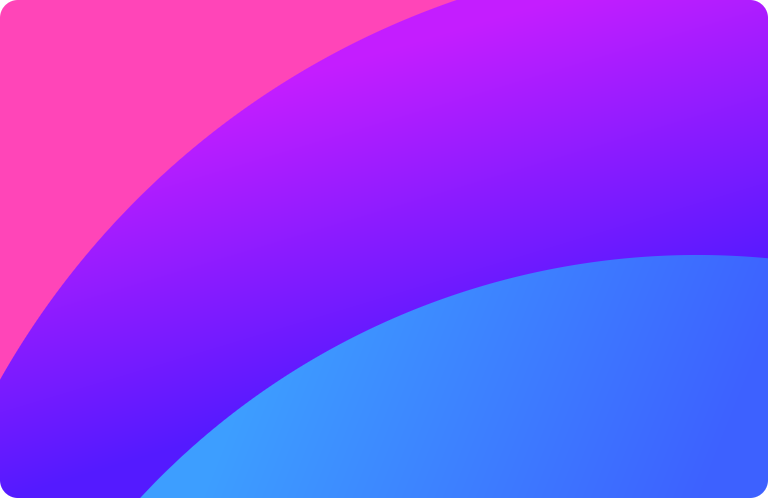
A Shadertoy shader for this background:

```glsl
// Rounded card with a pink field, a violet disc and a blue disc rising from below.
#define VIOLET_CENTER vec2(1.462, -0.588)
#define VIOLET_RADIUS 1.679
#define BLUE_CENTER vec2(1.400, -1.038)
#define BLUE_RADIUS 1.526
#define CORNER_RADIUS 0.036

const vec3 WHITE = vec3(1.0);
const vec3 PINK = vec3(1.0, 0.27, 0.72);
const vec3 MAGENTA = vec3(0.77, 0.115, 1.0);
const vec3 INDIGO = vec3(0.33, 0.10, 1.0);
const vec3 SKY = vec3(0.24, 0.62, 1.0);
const vec3 ROYAL = vec3(0.24, 0.38, 1.0);

float discDistance(vec2 p, vec2 center, float radius) {
    return length(p - center) - radius;
}

float roundedBoxDistance(vec2 p, vec2 halfSize, float radius) {
    vec2 q = abs(p) - halfSize + radius;
    return length(max(q, 0.0)) + min(max(q.x, q.y), 0.0) - radius;
}

// Smooth coverage of a shape, one pixel wide at its edge
float coverage(float dist, float pixel) {
    return clamp(0.5 - dist / pixel, 0.0, 1.0);
}

// Linear blend position of p between two values along a direction
float ramp(vec2 p, vec2 direction, float start, float end) {
    return clamp((dot(p, direction) - start) / (end - start), 0.0, 1.0);
}

void mainImage(out vec4 fragColor, in vec2 fragCoord) {
    // Canvas height is one unit
    float pixel = 1.0 / iResolution.y;
    vec2 p = fragCoord * pixel;
    vec2 halfSize = 0.5 * iResolution.xy * pixel;

    // Slanted gradients of the two discs
    vec3 violet = mix(MAGENTA, INDIGO, ramp(p, vec2(0.3, -1.0), -0.669, 0.004));
    vec3 blue = mix(SKY, ROYAL, ramp(p, vec2(1.0, -0.4), 0.40, 1.41));

    // Layers from back to front
    vec3 color = PINK;
    color = mix(color, violet, coverage(discDistance(p, VIOLET_CENTER, VIOLET_RADIUS), pixel));
    color = mix(color, blue, coverage(discDistance(p, BLUE_CENTER, BLUE_RADIUS), pixel));

    // Rounded card corners
    float card = coverage(roundedBoxDistance(p - halfSize, halfSize, CORNER_RADIUS), pixel);
    fragColor = vec4(mix(WHITE, color, card), 1.0);
}
```
